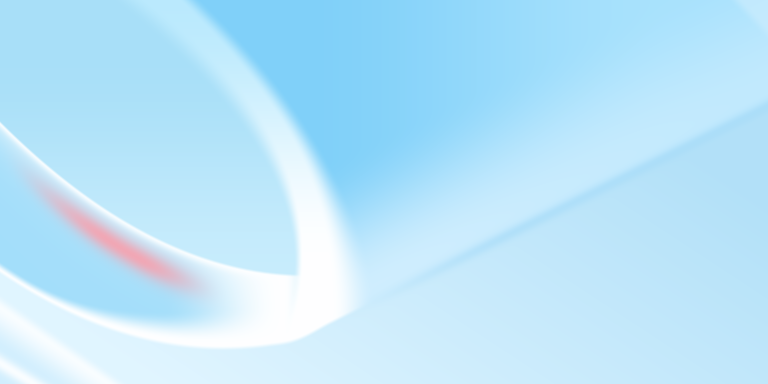
This background is drawn by a Shadertoy shader. Its source:

```glsl
// A looping ribbon of white light over pale blue sky, with a rosy glow in its lower fold.
// Parabolas bound each sheet; sheets are layered back to front with soft masks,
// and every sheet is tinted by its distance to those curves.

const vec3 SKY_DEEP    = vec3(0.50, 0.815, 0.975);
const vec3 SKY_MID     = vec3(0.66, 0.885, 0.990);
const vec3 SKY_PALE    = vec3(0.81, 0.930, 0.995);
const vec3 GROUND_BLUE = vec3(0.70, 0.880, 0.972);
const vec3 GROUND_PALE = vec3(0.88, 0.960, 1.000);
const vec3 LOOP_TOP    = vec3(0.66, 0.875, 0.972);
const vec3 LOOP_LOW    = vec3(0.78, 0.925, 0.988);
const vec3 RIBBON_TOP  = vec3(0.73, 0.915, 0.992);
const vec3 FOLD_BLUE   = vec3(0.64, 0.870, 0.980);
const vec3 SEAM_BLUE   = vec3(0.63, 0.850, 0.970);
const vec3 ROSE        = vec3(0.97, 0.630, 0.680);
const vec3 WHITE       = vec3(0.995, 0.998, 1.000);

// Curve coefficients: constant, linear, quadratic; depth is measured from the top.
const vec3 OUTER_EDGE = vec3(0.495, 1.049, -0.648);  // x from depth
const vec3 INNER_EDGE = vec3(0.339, 1.299, -0.962);  // x from depth
const vec3 FOLD_EDGE  = vec3(0.318, 1.000, -0.625);  // depth from x
const vec3 BASE_EDGE  = vec3(0.708, 0.683, -0.586);  // depth from x
const vec3 SEAM_EDGE  = vec3(1.268, -0.497, 0.0);    // depth from x
const float ROSE_OFFSET = 0.075;
const float ROSE_WIDTH  = 0.036;

float curve(vec3 k, float s) { return k.x + s * (k.y + s * k.z); }

// Soft step from 0 to 1 centred on d = 0
float soft(float d, float halfWidth) { return smoothstep(-halfWidth, halfWidth, d); }

float bell(float d, float width) { return exp(-d * d / (width * width)); }

vec3 skyColor(float x, float height) {
    vec3 col = mix(SKY_DEEP, SKY_MID, smoothstep(0.75, 1.75, x));
    float haze = 1.0 - smoothstep(0.04, 0.42, height);
    col = mix(col, SKY_PALE, haze * mix(1.0, 0.65, smoothstep(1.0, 2.0, x)));
    // Bright sheet in the far corner
    return col;
}

vec3 groundColor(float x, float depth) {
    float shade = clamp(0.44 * x + 0.67 * (1.0 - depth) - 0.18, 0.0, 1.0);
    vec3 col = mix(GROUND_PALE, GROUND_BLUE, shade);
    // Two faint sheets stacked in the lower left
    float upper = depth - 0.785 - 0.70 * x;
    float lower = depth - 0.945 - 0.62 * x;
    vec3 sheet = mix(WHITE, SKY_PALE, smoothstep(0.0, 0.13, upper));
    col = mix(col, sheet, soft(upper, 0.02) * 0.9);
    return mix(col, WHITE, bell(lower, 0.022) * 0.9);
}

vec3 foldColor(float x, float below, float above) {
    vec3 col = mix(FOLD_BLUE, WHITE, smoothstep(0.42, 0.74, x));
    // Milky light under the fold edge
    col = mix(col, WHITE, 0.65 * exp(-below / 0.055));
    // Rose glow following the fold
    float along = smoothstep(0.0, 0.28, x) * (1.0 - smoothstep(0.36, 0.60, x));
    col = mix(col, ROSE, 0.9 * along * bell(below - ROSE_OFFSET, ROSE_WIDTH));
    // Bright rims along both edges
    float rimWidth = mix(0.022, 0.085, smoothstep(0.05, 0.65, x));
    col = mix(col, WHITE, 1.0 - smoothstep(0.15 * rimWidth, 1.25 * rimWidth, above));
    return mix(col, WHITE, 0.9 * bell(below, 0.014));
}

void mainImage(out vec4 fragColor, in vec2 fragCoord) {
    // Canvas spans 2 by 1
    vec2 uv = fragCoord / iResolution.xy;
    float x = 2.0 * uv.x;
    float depth = 1.0 - uv.y;

    float seam = curve(SEAM_EDGE, x);
    float base = mix(curve(BASE_EDGE, x), seam, smoothstep(0.70, 0.86, x));
    float below = depth - curve(FOLD_EDGE, x);
    float above = base - depth;
    float outer = curve(OUTER_EDGE, depth) - x;
    float inner = curve(INNER_EDGE, depth) - x;

    // Sky with a lighter sheet in the right corner
    vec3 col = skyColor(x, seam - depth);
    col = mix(col, SKY_PALE, 0.6 * soft(x - 1.915 - 0.95 * depth, 0.02));

    // Ribbon, whitening as it descends
    vec3 ribbon = mix(RIBBON_TOP, WHITE, smoothstep(0.0, 0.68, depth));
    float ribbonSoftness = mix(0.030, 0.055, smoothstep(0.3, 0.8, depth));
    col = mix(col, ribbon, soft(outer, ribbonSoftness));

    // Opening of the loop
    vec3 loopTint = mix(LOOP_TOP, LOOP_LOW, smoothstep(0.15, 0.72, depth));
    float loopSoftness = mix(0.045, 0.012, smoothstep(0.1, 0.7, depth));
    col = mix(col, loopTint, soft(inner, loopSoftness));

    // Lower fold
    float foldMask = soft(below, 0.005) * (1.0 - smoothstep(0.74, 0.82, x));
    col = mix(col, foldColor(x, max(below, 0.0), above), foldMask);

    // Ground and the blue seam where it meets the sky
    float seamFade = smoothstep(0.85, 1.35, x);
    float edgeSoftness = mix(0.007, 0.016, seamFade);
    col = mix(col, groundColor(x, depth), soft(-above, edgeSoftness));
    col = mix(col, SEAM_BLUE, 0.55 * seamFade * bell(above, 0.017));

    fragColor = vec4(col, 1.0);
}
```
